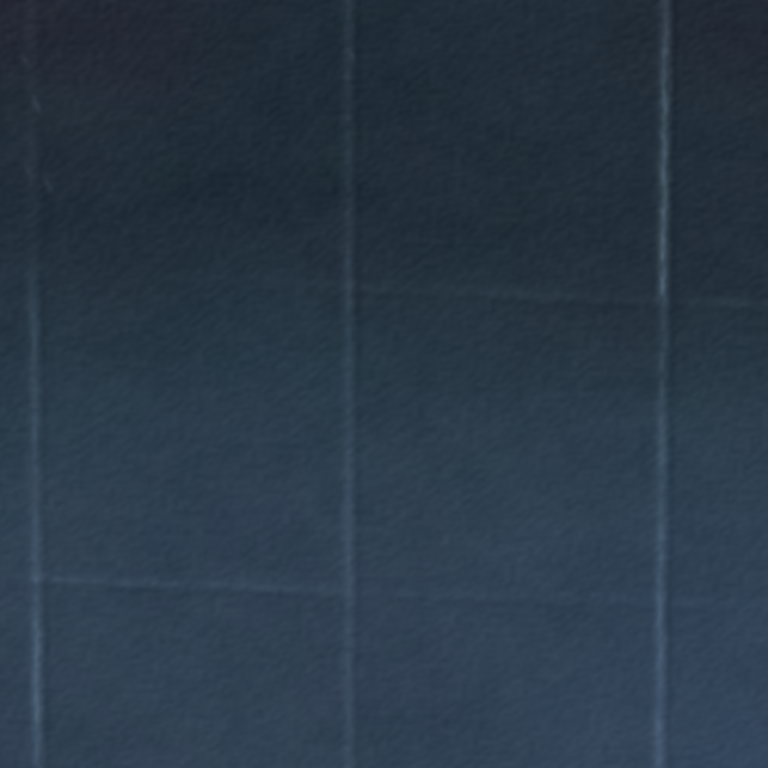
Reproduce this texture procedurally as a WebGL 1 fragment shader.

```glsl
precision highp float;
// Dark slate-blue sheet crossed by a wide grid of pale, worn fold lines.
// A vertical colour gradient carries cloudy stains and mottled grain; each
// fold is a soft, uneven ridge whose strength changes from cell to cell.
uniform vec2 u_resolution;

const vec3 DARK_SLATE = vec3(0.130, 0.178, 0.220);
const vec3 MID_SLATE = vec3(0.167, 0.233, 0.288);
const vec3 LIGHT_SLATE = vec3(0.193, 0.260, 0.328);
const vec3 FOLD_LIGHT = vec3(0.145, 0.162, 0.175);
const vec2 FOLD_ORIGIN = vec2(0.046, 0.249);
const vec2 FOLD_SPACING = vec2(0.4075, 0.4);

float hash(vec2 p) {
  return fract(sin(dot(p, vec2(127.1, 311.7))) * 43758.5453);
}

float noise(vec2 p) {
  vec2 i = floor(p), f = fract(p);
  f = f * f * (3.0 - 2.0 * f);
  return mix(mix(hash(i), hash(i + vec2(1.0, 0.0)), f.x),
             mix(hash(i + vec2(0.0, 1.0)), hash(i + vec2(1.0, 1.0)), f.x), f.y);
}

// Four octaves of noise, centred on zero.
float fbm(vec2 p) {
  float sum = -0.47, amplitude = 0.5;
  for (int i = 0; i < 4; i++) {
    sum += amplitude * noise(p);
    p = mat2(1.6, 1.2, -1.2, 1.6) * p + 17.3;
    amplitude *= 0.5;
  }
  return sum;
}

float bell(float d, float width) {
  return exp(-d * d / (width * width));
}

// Soft ridge with a shadow on its positive side; strong ones gain a core.
float ridge(float d, float strength, float width) {
  float core = 0.4 * strength * strength * bell(d, 0.5 * width);
  float shadow = 0.14 * bell(d - 1.5 * width, 0.6 * width);
  return 0.62 * strength * bell(d, width) + core - shadow * min(strength * 2.0, 1.0);
}

// Blend three strengths over the cells split at grid coordinates 0 and 1.
float cellStrength(vec3 s, float g) {
  return mix(mix(s.x, s.y, smoothstep(-0.10, 0.10, g)), s.z,
             smoothstep(0.97, 1.03, g));
}

// Slight uneven offset along the edge of a fold.
float fray(vec2 uv) {
  return 0.0022 * (noise(uv * 120.0) - 0.5) + 0.002 * (noise(uv * 30.0) - 0.5);
}

float verticalFolds(vec2 uv, float row) {
  float sum = 0.0;
  for (int i = 0; i < 3; i++) {
    float k = float(i);
    vec3 s = i == 0 ? vec3(0.58, 0.38, 0.15)
           : i == 1 ? vec3(0.28, 0.32, 0.32) : vec3(0.54, 0.46, 0.80);
    float x = FOLD_ORIGIN.x + FOLD_SPACING.x * k + 0.009 * (k - 1.0) * (uv.y - 0.35);
    float wear = 0.5 + 0.6 * noise(vec2(uv.y * 14.0, k * 7.0 + 3.0))
               + 0.5 * noise(uv * vec2(130.0, 90.0) + k);
    sum += ridge(uv.x - x + fray(uv), cellStrength(s, row) * wear, 0.0084);
  }
  return sum;
}

float horizontalFolds(vec2 uv, float row, float column) {
  float sum = 0.0;
  for (int i = 0; i < 2; i++) {
    float k = float(i);
    vec3 s = i == 0 ? vec3(0.15, 0.25, 0.10) : vec3(0.0, 0.06, 0.14);
    float d = (row - k) * FOLD_SPACING.y;
    float wear = 0.2 + 1.1 * noise(vec2(uv.x * 22.0, k * 5.0)) + 0.7 * noise(uv * 95.0);
    sum += ridge(fray(uv + 3.0) - d, cellStrength(s, column) * wear, 0.0075);
  }
  return sum;
}

// Small pale scuffs scattered beside the upper parts of the folds.
float scuffs(vec2 uv) {
  float sum = 0.0;
  for (int i = 0; i < 6; i++) {
    float k = float(i);
    float side = step(4.0, k) * FOLD_SPACING.x;
    vec2 center = vec2(FOLD_ORIGIN.x + side + 0.04 * (hash(vec2(k, 2.0)) - 0.5),
                       0.75 + 0.2 * hash(vec2(k, 5.0)));
    vec2 d = uv - center + fray(uv);
    sum += bell(d.x + 0.3 * d.y, 0.005) * bell(d.y, 0.010) * hash(vec2(k, 8.0));
  }
  return sum;
}

void main() {
  vec2 uv = gl_FragCoord.xy / u_resolution;
  float row = (uv.y + (0.032 + 0.023 * uv.y) * uv.x - FOLD_ORIGIN.y) / FOLD_SPACING.y;
  float column = (uv.x - FOLD_ORIGIN.x) / FOLD_SPACING.x;

  // Base gradient with broad stains, warm top corners and a bluer lower right.
  float stain = fbm(uv * vec2(4.0, 6.0) + 2.7);
  float height = uv.y + 0.22 * stain;
  vec3 color = mix(LIGHT_SLATE, MID_SLATE, smoothstep(0.24, 0.54, height));
  color = mix(color, DARK_SLATE, smoothstep(0.42, 0.74, height));
  float sides = smoothstep(0.12, 0.5, abs(uv.x - 0.6) + 0.3 * stain);
  color += sides * smoothstep(0.80, 0.98, uv.y) * vec3(0.010, -0.020, -0.016);
  color += vec3(0.012, 0.015, 0.030) * smoothstep(0.45, 1.0, uv.x) * smoothstep(0.4, 0.0, uv.y);
  color += 0.035 * stain + 0.026 * fbm(uv * vec2(13.0, 20.0) + 31.0);
  color += vec3(0.014, -0.004, 0.004) * fbm(uv * 9.0 + 60.0);

  // Mottled grain, faintly embossed from the upper left.
  vec2 weave = (uv + 0.004 * noise(uv * 40.0)) * vec2(125.0, 150.0);
  float emboss = noise(weave) - noise(weave + vec2(-0.5, 0.5));
  color += 0.020 * emboss + 0.030 * fbm(uv * vec2(62.0, 84.0));

  float folds = verticalFolds(uv, row) + horizontalFolds(uv, row, column);
  color += FOLD_LIGHT * (folds + 0.40 * scuffs(uv));
  gl_FragColor = vec4(color, 1.0);
}
```
